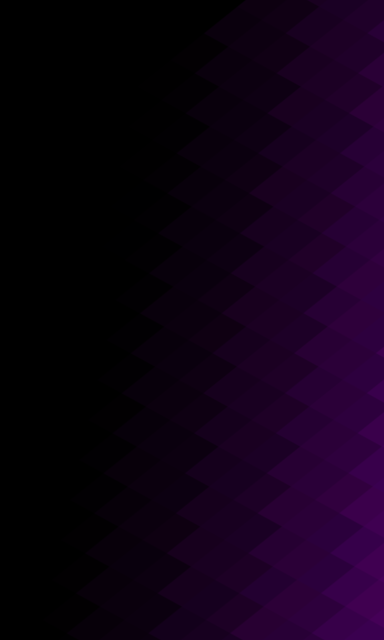
This background is drawn by a Shadertoy shader. Its source:

```glsl
// Faceted violet glow of slanted diamonds, fading to black on the left
#define EDGE_DOWN vec2(0.0378, -0.0208)  // diamond side running down-right
#define EDGE_UP vec2(0.0521, 0.0417)     // diamond side running up-right
#define ANCHOR vec2(0.1758, 0.3229)      // one lattice corner
#define GLOW_START 0.067                 // left limit of the glow at the bottom
#define GLOW_LEAN 0.20                   // rightward shift of that limit with height
#define GLOW_GAIN 0.76
#define GLOW_POWER 1.3
#define FACET_STEP 0.010                 // contrast between neighbouring diamonds
#define JITTER 0.006                     // random change of tone per diamond
#define FIRST_ROW -10.0                  // rows before this one stay black
#define VIOLET vec3(0.76, 0.0, 1.0)

float hash(vec2 cell) {
    vec3 h = fract(cell.xyx * vec3(0.1031, 0.1030, 0.0973));
    h += dot(h, h.yzx + 33.33);
    return fract((h.x + h.y) * h.z);
}

// Flat colour of one diamond, taken from the glow at its centre
vec3 facetColor(vec2 cell) {
    vec2 center = ANCHOR + (cell.x + 0.5) * EDGE_DOWN + (cell.y + 0.5) * EDGE_UP;
    float reach = max(center.x - GLOW_START - GLOW_LEAN * center.y, 0.0);
    float glow = GLOW_GAIN * pow(reach, GLOW_POWER);

    // Every third diagonal is raised, which makes the stepped corners
    float facet = 1.0 - mod(cell.x + cell.y, 3.0);
    float noise = hash(cell) - 0.5;
    float fade = smoothstep(0.0, 0.12, reach);
    glow += fade * (FACET_STEP * facet + JITTER * noise);
    glow *= step(FIRST_ROW, cell.x);

    vec3 tint = VIOLET + vec3(0.08 * noise, 0.0, 0.0);
    return max(glow, 0.0) * tint;
}

void mainImage(out vec4 fragColor, in vec2 fragCoord) {
    vec2 p = fragCoord / iResolution.y;

    // Skewed lattice coordinates, shifted so that facets meet at 0.5
    vec2 lattice = inverse(mat2(EDGE_DOWN, EDGE_UP)) * (p - ANCHOR) - 0.5;
    vec2 cell = floor(lattice);
    vec2 width = fwidth(lattice) * 0.7;
    vec2 blend = smoothstep(0.5 - width, 0.5 + width, lattice - cell);

    // Smooth blend across the facet edges
    vec3 lower = mix(facetColor(cell), facetColor(cell + vec2(1, 0)), blend.x);
    vec3 upper = mix(facetColor(cell + vec2(0, 1)), facetColor(cell + vec2(1, 1)), blend.x);
    fragColor = vec4(mix(lower, upper, blend.y), 1.0);
}
```
